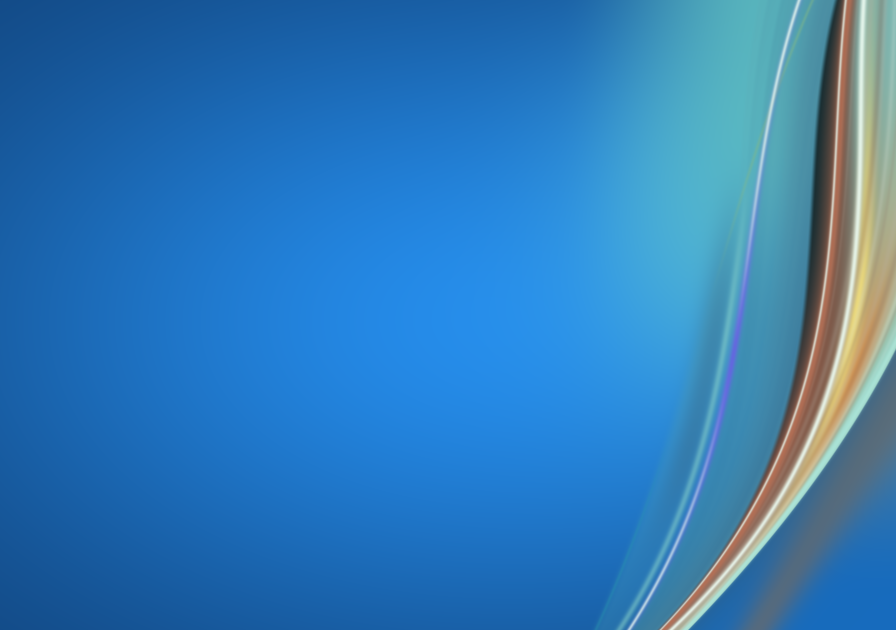
A Shadertoy shader for this background:

```glsl
// A blue studio backdrop with a sweeping, glossy ribbon of light on the right.
// Every strand is a cubic x(y) given by its position at four equal heights;
// soft bands, veils and thin strokes are layered over smooth radial gradients.

const vec3 DEEP_BLUE = vec3(0.07, 0.28, 0.51);
const vec3 SKY_BLUE = vec3(0.145, 0.55, 0.92);
const vec3 TEAL = vec3(0.37, 0.74, 0.75);
const vec3 SLATE = vec3(0.22, 0.43, 0.56);
const vec3 INK = vec3(0.08, 0.17, 0.19);
const vec3 COPPER = vec3(0.72, 0.43, 0.32);
const vec3 ORANGE = vec3(0.87, 0.52, 0.22);
const vec3 YELLOW = vec3(0.96, 0.89, 0.49);
const vec3 PEARL = vec3(0.92, 0.98, 0.94);
const vec3 AQUA = vec3(0.55, 0.84, 0.80);
const vec3 VIOLET = vec3(0.40, 0.39, 0.88);

// Cubic through x positions at heights 0, 1/3, 2/3 and 1.
float curve(float y, vec4 x) {
    float t = 3.0 * y;
    float a = t - 1.0, b = t - 2.0, c = t - 3.0;
    return dot(x, vec4(-a * b * c / 6.0, t * b * c / 2.0, -t * a * c / 2.0, t * a * b / 6.0));
}

// Soft line, never thinner than about one pixel.
float stroke(float d, float width) {
    float w = max(width, 0.8 / iResolution.x);
    return exp(-d * d / (w * w));
}

// Crisp on its left edge, fading to the right.
float veil(float d, float edge, float fade) {
    return smoothstep(-edge, edge, d) * exp(-max(d, 0.0) / fade);
}

float hash(float n) {
    return fract(sin(n * 127.1) * 43758.5);
}

vec3 backdrop(vec2 uv) {
    float r = length((uv - vec2(0.56, 0.49)) * vec2(1.0, 1.15));
    vec3 col = mix(SKY_BLUE, DEEP_BLUE, smoothstep(0.0, 0.95, r));
    float cyan = stroke(length((uv - vec2(0.79, 0.66)) * vec2(1.0, 0.55)), 0.16);
    col = mix(col, vec3(0.31, 0.73, 0.89), 0.7 * cyan);
    float haze = smoothstep(0.62, 0.86, uv.x) * smoothstep(0.25, 0.85, uv.y);
    return mix(col, TEAL, 0.9 * haze);
}

// Translucent folds and the slender violet strand left of the ribbon.
vec3 addVeils(vec3 col, vec2 uv, float violetX, float ribbonX) {
    float d = uv.x - violetX;
    float lower = 1.0 - smoothstep(0.45, 0.78, uv.y);
    float fold = uv.x - curve(uv.y, vec4(0.665, 0.753, 0.823, 0.907));
    col = mix(col, TEAL, 0.22 * veil(fold, 0.008, 0.09));
    col = mix(col, SLATE, 0.55 * lower * smoothstep(0.05, 0.3, uv.y) * stroke(d + 0.025, 0.020));
    col = mix(col, vec3(0.23, 0.54, 0.67), 0.65 * smoothstep(-0.003, 0.006, d) * lower);
    col = mix(col, SLATE, 0.62 * stroke(uv.x - ribbonX, 0.025 + 0.012 * uv.y));
    for (int i = 0; i < 12; i++) {
        float k = float(i), h = hash(k + 2.0), s = (k + h) / 12.0;
        float spread = 0.10 * (s - 0.5) * uv.y * uv.y;
        float x = mix(violetX, ribbonX, s) + spread;
        float a = (0.08 + 0.17 * h) * (0.35 + 0.65 * uv.y);
        col = mix(col, mix(SLATE, AQUA, hash(k + 8.0)), a * veil(uv.x - x, 0.003, 0.018));
    }
    col = mix(col, vec3(0.50, 0.72, 0.53), 0.45 * smoothstep(0.5, 0.8, uv.y) * stroke(fold, 0.002));
    col = mix(col, vec3(0.15, 0.59, 0.68), 0.35 * (1.0 - smoothstep(0.1, 0.35, uv.y)) * stroke(fold, 0.002));
    float mid = stroke(uv.y - 0.43, 0.24);
    col = mix(col, VIOLET, (0.25 + 0.65 * mid) * stroke(d, 0.004));
    col = mix(col, PEARL, 0.75 * (1.0 - mid) * stroke(d + 0.001, 0.0022));
    return mix(col, AQUA, 0.5 * lower * stroke(d + 0.012, 0.004));
}

// Blue floor with a warm oblique ray beyond the ribbon's outer rim.
vec3 outerFloor(vec2 uv, float d) {
    vec3 col = mix(vec3(0.09, 0.42, 0.74), vec3(0.31, 0.50, 0.62), smoothstep(0.05, 0.4, uv.y));
    float ray = uv.x - 0.845 - 0.42 * uv.y;
    col = mix(col, vec3(0.43, 0.42, 0.41), 0.75 * stroke(ray, 0.025 + 0.06 * uv.y));
    return mix(col, vec3(0.18, 0.37, 0.52), 0.6 * exp(-max(d, 0.0) / 0.035));
}

vec3 ribbon(vec2 uv, float leftX, float copperX, float whiteX, float rightX) {
    float x = uv.x, y = uv.y;
    float s = (x - whiteX) / max(rightX - whiteX, 0.004);
    vec3 inner = mix(vec3(0.36, 0.27, 0.25), INK, smoothstep(0.15, 0.7, y));
    vec3 col = mix(inner, COPPER, smoothstep(leftX, copperX + 0.003, x) * 0.6);
    float body = smoothstep(copperX, whiteX, x);
    col = mix(col, mix(vec3(0.47, 0.30, 0.23), vec3(0.47, 0.66, 0.64), smoothstep(0.3, 0.95, y)), body);
    vec3 sheen = mix(vec3(0.64, 0.70, 0.59), vec3(0.49, 0.72, 0.70), smoothstep(0.6, 1.0, y));
    col = mix(col, sheen, smoothstep(0.0, 0.35, s));
    // Warm glow near the bend, then the pale outer rim.
    col = mix(col, ORANGE, 0.85 * stroke(y - 0.37, 0.20) * stroke(s - 0.40, 0.24));
    col = mix(col, YELLOW, 0.92 * stroke(y - 0.55, 0.32) * stroke(x - whiteX - 0.009, 0.009));
    col = mix(col, AQUA, 0.85 * smoothstep(0.55, 0.85, s) * (1.0 - smoothstep(0.35, 0.7, y)));
    for (int i = 0; i < 14; i++) {
        float k = float(i), h = hash(k + 31.0);
        float strandX = mix(copperX, rightX, (k + h) / 14.0);
        vec3 tint = mix(mix(COPPER, INK, 0.4), PEARL, hash(k + 50.0));
        col = mix(col, tint, (0.10 + 0.25 * h) * stroke(x - strandX, 0.0015 + 0.003 * h));
    }
    col = mix(col, COPPER, 0.8 * stroke(x - copperX, 0.005));
    col = mix(col, PEARL, 0.7 * stroke(x - copperX + 0.003, 0.0016));
    return mix(col, PEARL, 0.9 * stroke(x - whiteX, 0.0035));
}

void mainImage(out vec4 fragColor, in vec2 fragCoord) {
    vec2 uv = fragCoord / iResolution.xy;
    float violetX = curve(uv.y, vec4(0.703, 0.803, 0.843, 0.893));
    float leftX = curve(uv.y, vec4(0.733, 0.872, 0.904, 0.931));
    float copperX = curve(uv.y, vec4(0.740, 0.888, 0.932, 0.947));
    float whiteX = curve(uv.y, vec4(0.749, 0.913, 0.958, 0.964));
    float rightX = curve(uv.y, vec4(0.768, 0.955, 1.060, 1.080));
    float aa = 1.2 / iResolution.x;
    vec3 col = addVeils(backdrop(uv), uv, violetX, leftX);
    vec3 band = ribbon(uv, leftX, copperX, whiteX, rightX);
    col = mix(col, band, smoothstep(-aa, aa + 0.004, uv.x - leftX));
    col = mix(col, outerFloor(uv, uv.x - rightX), smoothstep(-aa, aa, uv.x - rightX));
    col = mix(col, vec3(0.68, 0.91, 0.86), 0.75 * stroke(uv.x - rightX + 0.004, 0.004));
    fragColor = vec4(col, 1.0);
}
```
